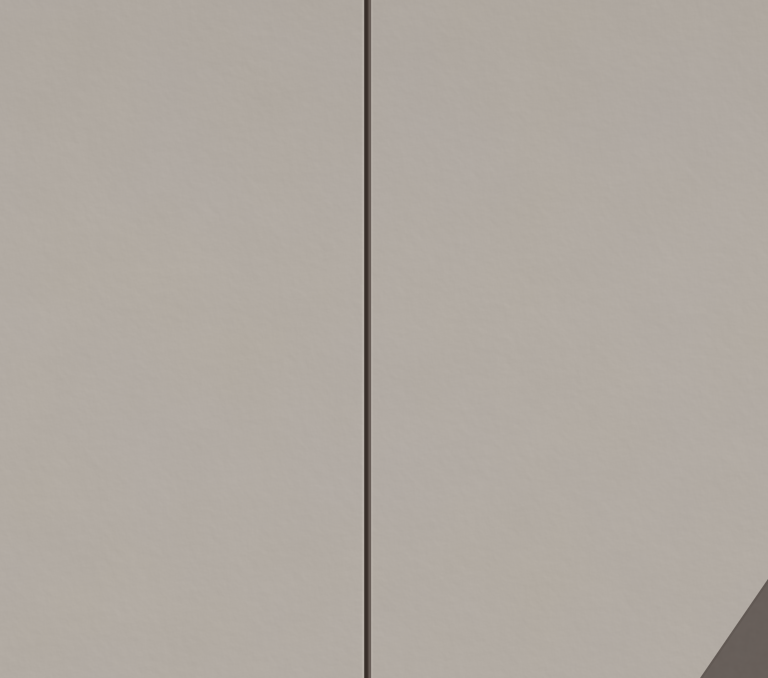
Reproduce this texture procedurally as a WebGL 1 fragment shader.

```glsl
precision highp float;
uniform vec2 u_resolution;

vec2 gradientAt(vec2 cell) {
  vec2 k = vec2(dot(cell, vec2(127.1, 311.7)), dot(cell, vec2(269.5, 183.3)));
  return fract(sin(k) * 43758.5) * 2.0 - 1.0;
}

float gradientNoise(vec2 p) {
  vec2 i = floor(p);
  vec2 f = fract(p);
  vec2 w = f * f * f * (f * (f * 6.0 - 15.0) + 10.0);
  float a = dot(gradientAt(i), f);
  float b = dot(gradientAt(i + vec2(1.0, 0.0)), f - vec2(1.0, 0.0));
  float c = dot(gradientAt(i + vec2(0.0, 1.0)), f - vec2(0.0, 1.0));
  float d = dot(gradientAt(i + vec2(1.0, 1.0)), f - vec2(1.0, 1.0));
  return mix(mix(a, b, w.x), mix(c, d, w.x), w.y);
}

float fractalNoise(vec2 p) {
  float sum = 0.0;
  float gain = 0.5;
  for (int octave = 0; octave < 4; octave++) {
    sum += gain * gradientNoise(p);
    p = p * 2.03 + vec2(7.3, 3.1);
    gain *= 0.55;
  }
  return sum;
}

// Signed distance to the line through a and b, positive on its right side
float lineSide(vec2 p, vec2 a, vec2 b) {
  vec2 dir = normalize(b - a);
  return dot(p - a, vec2(dir.y, -dir.x));
}

float band(float x, float left, float right, float soft) {
  return smoothstep(left - soft, left + soft, x)
       * (1.0 - smoothstep(right - soft, right + soft, x));
}

// Matte panel with faint mottling and an embossed grain
vec3 panelColor(vec2 p, vec2 uv) {
  vec3 warm = vec3(0.698, 0.670, 0.632);
  vec3 cool = vec3(0.696, 0.670, 0.647);
  float tint = 0.5 + 0.9 * fractalNoise(p * 5.0);
  vec3 color = mix(warm, cool, clamp(tint, 0.0, 1.0));
  vec2 lightStep = vec2(0.0015, 0.002);
  vec2 grainPos = p * 75.0;
  float emboss = fractalNoise(grainPos + lightStep * 75.0) - fractalNoise(grainPos);
  float shade = 0.012 * fractalNoise(p * 14.0) - 0.032 * emboss;
  shade -= 0.012 * smoothstep(0.55, 1.0, uv.y);
  return color + shade;
}

// Vertical seam: dark left wall, lighter right wall, thin pale rims
vec3 addSeam(vec3 color, float x, float soft) {
  const float LEFT = 0.4741;
  const float RIGHT = 0.4832;
  vec3 deep = vec3(0.215, 0.180, 0.160);
  vec3 wall = vec3(0.405, 0.365, 0.340);
  color += 0.035 * band(x, LEFT - 0.0030, LEFT, soft);
  color += 0.022 * band(x, RIGHT, RIGHT + 0.0025, soft);
  vec3 inside = mix(deep, wall, smoothstep(0.4775, 0.4815, x));
  inside = mix(vec3(0.30, 0.27, 0.25), inside, smoothstep(LEFT, LEFT + 0.0018, x));
  return mix(color, inside, band(x, LEFT, RIGHT, soft));
}

// Shaded wedge in the lower right corner
vec3 addWedge(vec3 color, vec2 p, float soft) {
  float side = lineSide(p, vec2(0.9115, 0.0), vec2(1.0, 0.129));
  float grain = fractalNoise(p * 90.0);
  vec3 shadow = vec3(0.405, 0.372, 0.352) + 0.02 * grain;
  shadow -= 0.025 * band(side, 0.0, 0.003, soft);
  return mix(color, shadow, smoothstep(-soft, soft, side));
}

void main() {
  vec2 uv = gl_FragCoord.xy / u_resolution;
  vec2 p = gl_FragCoord.xy / u_resolution.x;
  float soft = max(0.7 / u_resolution.x, 0.0009);
  vec3 color = panelColor(p, uv);
  color = addSeam(color, p.x, soft);
  color = addWedge(color, p, soft);
  gl_FragColor = vec4(color, 1.0);
}
```
